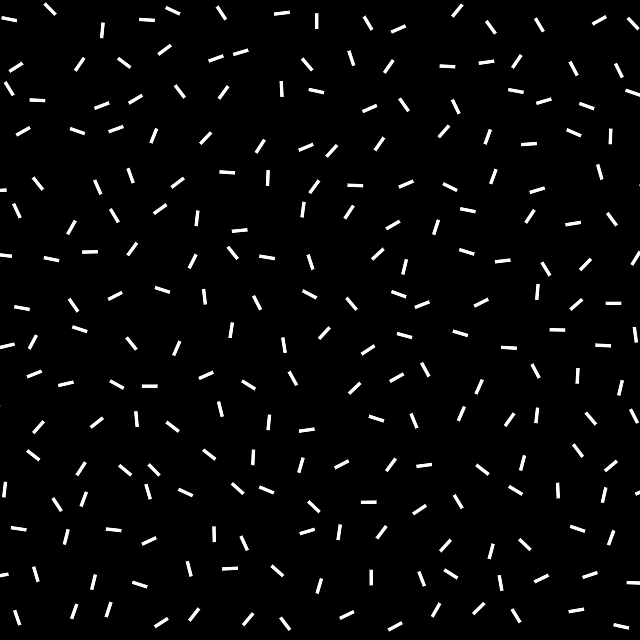
Reproduce this pattern procedurally as a Shadertoy shader.

```glsl
// Draws short white sticks scattered evenly at random angles on black.

const float PI = 3.14159265;
const vec2 GRID = vec2(14.0, 16.0);           // columns and rows per canvas
const vec2 STICK_HALF = vec2(0.0123, 0.0027); // half length, half width
const float JITTER = 0.58;                    // scatter, as a share of a cell
const vec3 GROUND = vec3(0.0);
const vec3 STICK = vec3(1.0);

// Three random values in 0..1 for a cell
vec3 hash3(vec2 cell) {
    vec3 p = fract(cell.xyx * vec3(0.1031, 0.1030, 0.0973) + 0.37);
    p += dot(p, p.yxz + 33.33);
    return fract((p.xxy + p.yzz) * p.zyx);
}

vec2 rotate(vec2 p, float angle) {
    float c = cos(angle), s = sin(angle);
    return vec2(c * p.x + s * p.y, c * p.y - s * p.x);
}

// Signed distance to a box centred on the origin
float boxDistance(vec2 p, vec2 halfSize) {
    vec2 d = abs(p) - halfSize;
    return length(max(d, 0.0)) + min(max(d.x, d.y), 0.0);
}

// Distance to the stick of one cell; odd rows shift by half a cell
float stickDistance(vec2 p, vec2 cell, vec2 grid, float jitter, vec2 halfSize) {
    vec3 rnd = hash3(cell + 7.0);
    vec2 centre = cell + 0.5 + jitter * (rnd.xy - 0.5);
    centre.x += 0.5 * mod(cell.y, 2.0);
    return boxDistance(rotate(p - centre / grid, rnd.z * PI), halfSize);
}

// Distance to the nearest stick among the neighbouring cells
float scatterDistance(vec2 p, vec2 grid, float jitter, vec2 halfSize) {
    vec2 home = floor(p * grid);
    float nearest = 1.0;
    for (int y = -1; y <= 1; y++) {
        for (int x = -2; x <= 1; x++) {
            vec2 cell = home + vec2(x, y);
            nearest = min(nearest, stickDistance(p, cell, grid, jitter, halfSize));
        }
    }
    return nearest;
}

void mainImage(out vec4 fragColor, in vec2 fragCoord) {
    vec2 p = fragCoord / iResolution.y;
    float edge = 0.5 / iResolution.y;

    float dist = scatterDistance(p, GRID, JITTER, STICK_HALF);
    float cover = 1.0 - smoothstep(-edge, edge, dist);
    fragColor = vec4(mix(GROUND, STICK, cover), 1.0);
}
```
